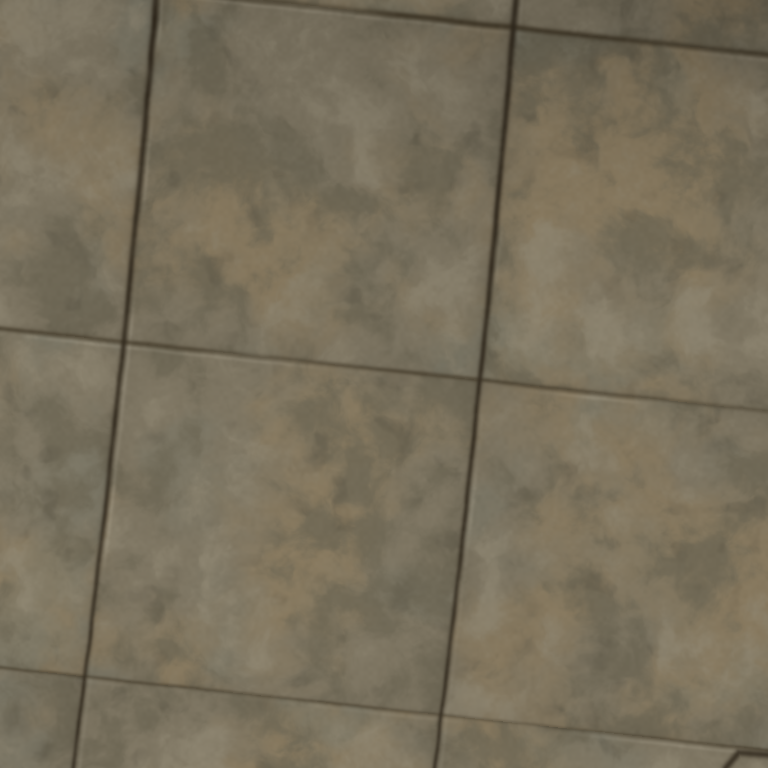
This texture is drawn by a Shadertoy shader. Its source:

```glsl
// Worn stone floor tiles, slightly rotated, with mottled glaze and dark grout.

const vec2 NODE = vec2(0.625, 0.505);         // a grout crossing on the canvas
const vec2 TILE_RIGHT = vec2(0.464, -0.050);  // step to the next column
const vec2 TILE_UP = vec2(0.047, 0.447);      // step to the next row

const vec3 STONE = vec3(0.482, 0.450, 0.376);
const vec3 SHADE = vec3(0.412, 0.388, 0.318);
const vec3 PALE = vec3(0.550, 0.518, 0.440);
const vec3 OCHRE = vec3(0.535, 0.472, 0.362);
const vec3 SLATE = vec3(0.462, 0.456, 0.398);
const vec3 GROUT_DARK = vec3(0.190, 0.160, 0.115);
const vec3 GROUT_SOFT = vec3(0.270, 0.235, 0.170);

float hash(vec2 p) {
    vec3 q = fract(vec3(p.xyx) * 0.1031);
    q += dot(q, q.yzx + 33.33);
    return fract((q.x + q.y) * q.z);
}

float noise(vec2 p) {
    vec2 i = floor(p), f = fract(p);
    f = f * f * (3.0 - 2.0 * f);
    return mix(mix(hash(i), hash(i + vec2(1, 0)), f.x),
               mix(hash(i + vec2(0, 1)), hash(i + vec2(1, 1)), f.x), f.y);
}

float fbm(vec2 p) {
    float sum = 0.0, amp = 0.5;
    for (int i = 0; i < 5; i++) {
        sum += amp * noise(p);
        p = mat2(1.6, 1.2, -1.2, 1.6) * p + 17.3;
        amp *= 0.56;
    }
    return sum;
}

// Canvas position to tile units; rows grow and columns bow gently.
vec2 tileSpace(vec2 p) {
    vec2 g = inverse(mat2(TILE_RIGHT, TILE_UP)) * (p - NODE);
    return g + vec2(0.010, -0.025) * g.y * g.y;
}

// Soft-sided joint profile, darkest in the middle.
float jointMask(float dist, float width) {
    float x = dist / width;
    return exp(-x * x);
}

float segmentDistance(vec2 p, vec2 a, vec2 b) {
    vec2 pa = p - a, ba = b - a;
    return length(pa - ba * clamp(dot(pa, ba) / dot(ba, ba), 0.0, 1.0));
}

// Cloudy stone colour, shifted for every tile.
vec3 stone(vec2 p, vec2 grid) {
    vec2 id = floor(grid), local = fract(grid) - 0.5;
    vec2 q = p + 9.0 * vec2(hash(id + 41.0), hash(id + 73.0));
    vec2 warp = vec2(fbm(q * 10.0), fbm(q * 10.0 + 31.0)) - 0.55;
    vec2 w = q + 0.045 * warp;

    float centre = 1.0 - smoothstep(0.15, 0.62, length(local));
    float cloud = fbm(w * 10.0) - 0.56;
    float mottle = fbm(w * 26.0 + 13.0) - 0.56;
    float warmth = fbm(w * 6.0 + 57.0) + 0.14 * centre;
    float cool = fbm(w * 7.0 + 91.0);

    vec3 col = mix(STONE, OCHRE, 0.75 * smoothstep(0.50, 0.84, warmth));
    col = mix(col, SLATE, 0.7 * smoothstep(0.54, 0.80, cool) * (1.0 - 0.7 * centre));
    float tone = cloud + 0.55 * mottle + 0.05 * (centre - 0.4);
    col = mix(col, PALE, 0.70 * smoothstep(0.0, 0.30, tone));
    col = mix(col, SHADE, 0.75 * smoothstep(0.0, 0.30, -tone));

    // Small soft stains in the shaded parts.
    float stain = smoothstep(0.66, 0.95, noise(w * 38.0 + 5.0));
    col *= 1.0 - 0.07 * stain * smoothstep(0.08, -0.10, cloud);
    return col * (1.0 + 0.04 * (hash(id + 11.0) - 0.5));
}

void mainImage(out vec4 fragColor, in vec2 fragCoord) {
    vec2 p = fragCoord / iResolution.xy;
    float soft = 0.5 / iResolution.y;
    vec2 grid = tileSpace(p);
    vec3 col = stone(p, grid);

    // Signed distances to the upright and level joints, with a slight wobble.
    vec2 d = (grid - round(grid)) * vec2(0.464, 0.447);
    d += 0.0014 * (vec2(noise(p * 30.0), noise(p * 30.0 + 60.0)) - 0.5);

    // Grime around the joints and a worn, pale rim next to them.
    col *= 1.0 - 0.07 * exp(-abs(d.x) * 70.0) - 0.05 * exp(-abs(d.y) * 70.0);
    float wear = smoothstep(0.25, 0.8, noise(p * 9.0 + 20.0));
    col += 0.050 * wear * jointMask(d.x - 0.0078, 0.0030);
    col += 0.045 * wear * jointMask(d.y + 0.0068, 0.0028);

    // Level joints are thin and patchy, upright joints deep and wider upward.
    float patchy = 0.45 + 0.75 * noise(p * vec2(9.0, 5.0) + 3.0);
    float fade = mix(0.52, 0.92, smoothstep(0.2, 1.0, p.y)) * min(patchy, 1.0);
    float level = jointMask(d.y, mix(0.0021, 0.0035, p.y) + soft);
    col = mix(col, GROUT_SOFT, fade * level);
    float depth = mix(0.74, 0.96, p.y) * (0.82 + 0.18 * noise(p * 40.0 + 8.0));
    float upright = jointMask(d.x, mix(0.0025, 0.0039, p.y) + soft);
    col = mix(col, GROUT_DARK, depth * upright);

    // Chipped, dirty corner at the lower right.
    float chip = min(segmentDistance(p, vec2(0.945, 0.0), vec2(0.962, 0.020)),
                     segmentDistance(p, vec2(0.962, 0.020), vec2(1.0, 0.017)));
    col = mix(col, GROUT_DARK, 0.8 * jointMask(chip, 0.0042 + soft));

    // Dim light toward the upper right, and faint grain.
    col *= 1.0 - 0.20 * exp(-5.0 * length((p - vec2(0.95, 1.0)) * vec2(0.7, 1.3)));
    col *= 1.02 - 0.05 * smoothstep(0.7, 1.0, p.y);
    col += 0.016 * (noise(p * 170.0) - 0.5);
    fragColor = vec4(col, 1.0);
}
```
